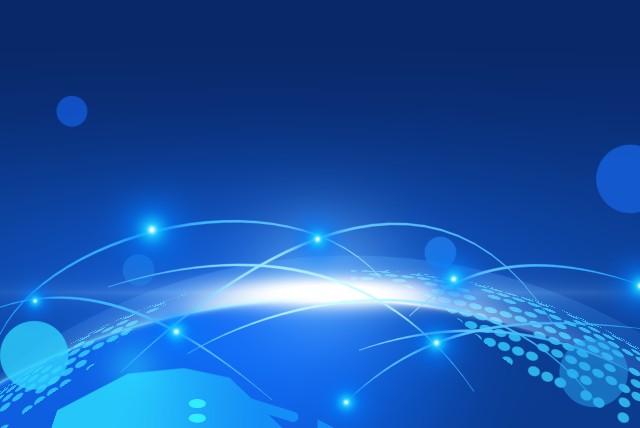
This background is drawn by a WebGL 2 fragment shader. Its source:

```glsl
#version 300 es
precision highp float;
uniform vec2 u_resolution;
out vec4 fragColor;

const vec3 WHITE = vec3(1.0);
const vec3 CYAN = vec3(0.16, 0.85, 1.0);
const vec3 AZURE = vec3(0.06, 0.43, 0.97);
const vec3 NAVY = vec3(0.035, 0.155, 0.41);
const vec2 FLARE = vec2(0.77, 0.315);

float hash(vec2 p) {
  return fract(sin(dot(p, vec2(127.1, 311.7))) * 43758.5);
}

float bell(vec2 p, vec2 center, vec2 size) {
  vec2 q = (p - center) / size;
  return exp(-dot(q, q));
}

float fill(float dist, float px) {
  return smoothstep(px, -px, dist);
}

float segment(vec2 p, vec2 a, vec2 b) {
  vec2 ab = b - a;
  return length(p - a - ab * clamp(dot(p - a, ab) / dot(ab, ab), 0.0, 1.0));
}

vec3 disc(vec3 col, vec2 p, vec2 center, float radius, vec3 tint, float alpha, float px) {
  return mix(col, tint, alpha * fill(length(p - center) - radius, px));
}

// Cubic curve through four evenly spaced points
vec2 curve(vec2 a, vec2 b, vec2 c, vec2 d, float t) {
  float u = 3.0 * t, v = u - 1.0, w = u - 2.0, z = u - 3.0;
  return -a * v * w * z / 6.0 + b * u * w * z / 2.0 - c * u * v * z / 2.0 + d * u * v * w / 6.0;
}

// Tapered light trail
vec3 trail(vec3 col, vec2 p, vec2 a, vec2 b, vec2 c, vec2 d, float px) {
  float dist = 9.0;
  vec2 last = a;
  for (int i = 1; i <= 28; i++) {
    float t = float(i) / 28.0;
    vec2 next = curve(a, b, c, d, t);
    float width = mix(0.0006, 0.0032, sin(3.1416 * t));
    dist = min(dist, segment(p, last, next) - width);
    last = next;
  }
  float heat = bell(p, FLARE, vec2(0.38, 0.16));
  vec3 tint = mix(vec3(0.15, 0.68, 1.0), vec3(0.8, 1.0, 1.0), heat);
  return mix(col, tint, 0.95 * fill(dist, px));
}

// Glowing junction with a white core
vec3 node(vec3 col, vec2 p, vec2 center, float size) {
  float r = length(p - center) / size;
  col = mix(col, vec3(0.0, 0.48, 1.0), 0.75 * exp(-r * r * 1.4));
  col = mix(col, vec3(0.08, 0.85, 1.0), 0.95 * exp(-r * r * 9.0));
  return mix(col, WHITE, exp(-r * r * 90.0));
}

// Oval dots in foreshortened rows on the globe
float globeDots(vec2 p, float px) {
  vec2 q = p - vec2(0.82, -0.947);
  float angle = atan(q.x, q.y);
  float depth = 1.318 - length(q);
  float limit = angle > 0.0 ? mix(0.025, 0.17, smoothstep(0.05, 0.38, angle))
                            : 0.075 * smoothstep(-0.28, -0.55, angle);
  float row = sqrt(max(depth, 0.0)) * 24.0;
  vec2 grid = vec2(angle / 0.029 + 0.5 * floor(row), row);
  vec2 cell = floor(grid);
  float oval = length((fract(grid) - 0.5) / vec2(0.42, 0.34)) - 1.0;
  float keep = step(0.24, hash(cell)) * step(0.0, depth) * step(depth, limit);
  return keep * fill(oval, px * 90.0);
}

float land(vec2 p, float px) {
  float top = min(min((p.x - 0.12) * 3.0, 0.06 + (p.x - 0.17) * 0.52),
                  min(0.128 + (p.x - 0.31) * 0.1, 0.14 - (p.x - 0.43) * 0.21));
  top = min(top, 0.117 - (p.x - 0.537) * 0.95);
  float cape = segment(p, vec2(0.56, 0.065), vec2(0.685, 0.026)) - 0.012;
  float islet = max(abs(p.x - 0.76) - 0.018, p.y - 0.02 + (p.x - 0.742) * 0.5);
  return fill(min(min((p.y - top) * 0.8, cape), islet), px);
}

void main() {
  vec2 p = gl_FragCoord.xy / u_resolution.y;
  float px = 0.8 / u_resolution.y;

  // Sky and its blue bloom
  vec3 col = mix(vec3(0.045, 0.25, 0.6), NAVY, smoothstep(0.3, 0.95, p.y));
  col = mix(col, vec3(0.07, 0.4, 0.93), 0.75 * bell(p, vec2(0.6, 0.3), vec2(0.62, 0.26)));

  // Atmosphere and globe body
  float air = length(p - vec2(0.82, -0.947)) - 1.35;
  float rim = length(p - vec2(0.762, -1.285)) - 1.586;
  col = mix(col, vec3(0.25, 0.6, 0.97), fill(air, px) * (0.12 + 0.3 * bell(p, FLARE, vec2(0.6, 0.2))));
  vec3 body = mix(vec3(0.05, 0.37, 0.87), vec3(0.04, 0.23, 0.56), smoothstep(0.65, 1.25, p.x));
  body = mix(body, AZURE, 0.9 * bell(p, vec2(0.58, 0.2), vec2(0.38, 0.16)));
  col = mix(col, body, fill(rim, px));

  // Land and dotted coasts
  col = mix(col, mix(vec3(0.08, 0.58, 0.98), CYAN, smoothstep(0.65, 0.25, p.x)), 0.85 * land(p, px));
  for (int i = 0; i < 2; i++) {
    vec2 q = (p - vec2(0.461, 0.023 + 0.034 * float(i))) * vec2(1.0, 1.9);
    col = disc(col, q, vec2(0.0), 0.02, vec3(0.2, 0.95, 1.0), 0.9, px);
  }
  col = mix(col, vec3(0.2, 0.82, 1.0), 0.8 * globeDots(p, px));

  // Horizon flare
  col = mix(col, vec3(0.5, 0.78, 1.0), 0.55 * bell(p, vec2(0.75, 0.35), vec2(0.17, 0.15)));
  col = mix(col, vec3(0.6, 0.83, 1.0), 0.4 * exp(-abs(p.y - 0.316) / 0.022) * bell(p, FLARE, vec2(0.7, 1.0)));
  float sheet = rim > 0.0 ? exp(-rim * rim / 0.0014) : exp(rim / 0.004);
  col = mix(col, WHITE, sheet * bell(p, FLARE, vec2(0.4, 0.5)));
  col = mix(col, WHITE, min(1.0, 1.3 * bell(p, FLARE, vec2(0.23, 0.035))));
  col = mix(col, vec3(0.45, 0.93, 1.0), 0.7 * exp(-abs(rim) / 0.004) * smoothstep(0.8, 0.4, p.x));

  // Floating discs
  col = disc(col, p, vec2(0.168, 0.74), 0.036, vec3(0.07, 0.33, 0.8), 0.9, px);
  col = disc(col, p, vec2(1.473, 0.582), 0.08, vec3(0.08, 0.36, 0.83), 0.9, px);
  col = disc(col, p, vec2(1.029, 0.41), 0.037, vec3(0.12, 0.5, 0.93), 0.75, px);
  col = disc(col, p, vec2(0.324, 0.369), 0.037, vec3(0.15, 0.55, 0.93), 0.45, px);
  col = disc(col, p, vec2(0.08, 0.17), 0.08, vec3(0.18, 0.83, 1.0), 0.78, px);
  col = disc(col, p, vec2(1.387, 0.129), 0.08, vec3(0.15, 0.65, 0.95), 0.5, px);
  col = mix(col, CYAN, 0.4 * bell(p, vec2(0.312, 0.14), vec2(0.06)));

  // Light trails
  col = trail(col, p, vec2(0.0, 0.219), vec2(0.234, 0.416), vec2(0.586, 0.482), vec2(0.889, 0.352), px);
  col = trail(col, p, vec2(0.283, 0.131), vec2(0.566, 0.355), vec2(0.938, 0.477), vec2(1.289, 0.248), px);
  col = trail(col, p, vec2(0.254, 0.33), vec2(0.566, 0.381), vec2(0.859, 0.312), vec2(1.107, 0.086), px);
  col = trail(col, p, vec2(-0.02, 0.275), vec2(0.195, 0.301), vec2(0.412, 0.225), vec2(0.635, 0.066), px);
  col = trail(col, p, vec2(0.439, 0.174), vec2(0.742, 0.285), vec2(1.094, 0.27), vec2(1.402, 0.047), px);
  col = trail(col, p, vec2(0.809, 0.061), vec2(1.02, 0.199), vec2(1.25, 0.244), vec2(1.5, 0.232), px);
  col = trail(col, p, vec2(0.957, 0.262), vec2(1.104, 0.355), vec2(1.289, 0.379), vec2(1.514, 0.328), px);
  col = trail(col, p, vec2(0.84, 0.182), vec2(1.045, 0.225), vec2(1.26, 0.211), vec2(1.475, 0.131), px);

  // Junctions
  col = node(col, p, vec2(0.355, 0.463), 0.085);
  col = node(col, p, vec2(0.742, 0.441), 0.06);
  col = node(col, p, vec2(0.082, 0.297), 0.04);
  col = node(col, p, vec2(0.412, 0.225), 0.06);
  col = node(col, p, vec2(1.02, 0.199), 0.06);
  col = node(col, p, vec2(0.809, 0.06), 0.055);
  col = node(col, p, vec2(1.06, 0.348), 0.06);
  col = node(col, p, vec2(1.497, 0.332), 0.065);
  fragColor = vec4(col, 1.0);
}
```
